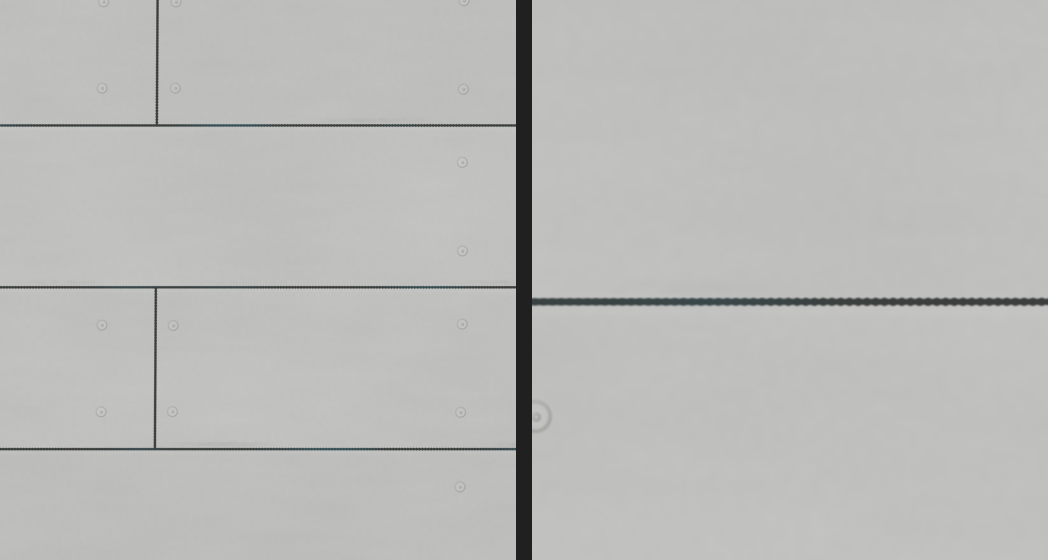
Left: the whole. Right: its middle third, enlarged.
A Shadertoy shader for this texture:

```glsl
const float ROW_HEIGHT = 0.289;
const float FIRST_SEAM = 0.198;
const float JOINT_X = 0.2775;
const float LEAN = 0.006;
const float SEAM_HALF_WIDTH = 0.0021;
const float SEAM_SOFTNESS = 0.0011;
const float TOOTH_PERIOD = 0.0052;
const float TOOTH_DEPTH = 0.0005;
const vec3 BOLT_COLUMNS = vec3(0.1803, 0.3095, 0.8235);
const vec2 BOLT_HEIGHTS = vec2(0.066, 0.222);
const float BOLT_RADIUS = 0.0088;
const float MOTTLE = 0.016;
const float GRAIN = 0.008;
const float ROW_FADE = 0.004;
const vec3 PANEL = vec3(0.753, 0.754, 0.749);
const vec3 SEAM_GREY = vec3(0.23, 0.245, 0.24);
const vec3 SEAM_TEAL = vec3(0.22, 0.32, 0.34);
const vec3 BOLT_SHADE = vec3(0.58, 0.59, 0.56);

vec2 hash2(vec2 p) {
    vec3 h = fract(p.xyx * vec3(0.1031, 0.103, 0.0973));
    h += dot(h, h.yzx + 33.33);
    return fract((h.xx + h.yz) * h.zy);
}

float corner(vec2 cell, vec2 offset) {
    return dot(hash2(cell) * 2.0 - 1.0, offset);
}

float gradientNoise(vec2 p) {
    vec2 i = floor(p), f = fract(p);
    vec2 u = f * f * f * (f * (f * 6.0 - 15.0) + 10.0);
    vec2 e = vec2(0.0, 1.0);
    return mix(mix(corner(i, f), corner(i + e.yx, f - e.yx), u.x),
               mix(corner(i + e.xy, f - e.xy), corner(i + 1.0, f - 1.0), u.x), u.y);
}

float fbm(vec2 p) {
    float sum = 0.0, gain = 1.0;
    for (int i = 0; i < 4; i++) {
        sum += gain * gradientNoise(p);
        p = p * 2.03 + 17.3;
        gain *= 0.5;
    }
    return sum;
}

// Coverage of a soft-edged groove running along one axis
float groove(float across, float along, float px) {
    float wear = 0.5 + gradientNoise(vec2(along * 5.0, 3.7));
    float tooth = TOOTH_DEPTH * wear * sin(6.28318 * along / TOOTH_PERIOD);
    float soft = max(SEAM_SOFTNESS, 0.8 * px);
    return 1.0 - smoothstep(-soft, soft, abs(across) - SEAM_HALF_WIDTH - tooth);
}

float ring(float d, float radius, float width) {
    return 1.0 - smoothstep(0.0, width, abs(d - radius));
}

void mainImage(out vec4 fragColor, in vec2 fragCoord) {
    float px = 1.0 / iResolution.y;
    vec2 p = fragCoord * px;
    float x = p.x - LEAN * (p.y - 0.35);

    float rowCoord = (p.y - FIRST_SEAM) / ROW_HEIGHT;
    float row = floor(rowCoord);
    float above = fract(rowCoord) * ROW_HEIGHT;
    float toSeam = above - ROW_HEIGHT * step(0.5 * ROW_HEIGHT, above);
    bool splitRow = mod(row, 2.0) < 0.5;

    // Cement surface: broad mottling, faint streaks and fine grain
    float tone = MOTTLE * fbm(p * vec2(3.0, 5.0) + row * 7.1);
    tone += 0.5 * MOTTLE * gradientNoise(vec2(p.x * 9.0, p.y * 38.0));
    tone += GRAIN * gradientNoise(p * 110.0);
    tone -= ROW_FADE * (row - 0.7) * (row - 0.7);
    vec3 color = PANEL + tone;

    // Smudges over each seam and a pale lip below it
    float patchy = smoothstep(0.0, 0.35, gradientNoise(vec2(x * 4.0 + 2.0, row * 3.7 + 0.4)));
    float smudge = smoothstep(0.003, 0.007, above) * (1.0 - smoothstep(0.009, 0.016, above));
    color -= 0.05 * smudge * patchy * (0.7 + gradientNoise(p * vec2(60.0, 120.0)));
    color += 0.015 * exp(-abs(toSeam + 0.006) / 0.003);

    // Bolts: pairs in every row at the right, in split rows at all columns
    float edge = max(0.0022, 1.3 * px);
    for (int c = 0; c < 3; c++) {
        if (c < 2 && !splitRow) continue;
        for (int h = 0; h < 2; h++) {
            vec2 seed = vec2(float(c) + 3.0, row * 2.0 + float(h) + 9.0);
            vec2 jitter = (hash2(seed) - 0.5) * 0.003;
            vec2 q = vec2(x - BOLT_COLUMNS[c], above - BOLT_HEIGHTS[h]) - jitter;
            float d = length(q);
            float lit = 0.75 + 0.25 * dot(q, vec2(0.7, -0.7)) / max(d, 0.001);
            color += 0.02 * (1.0 - smoothstep(0.5, 1.0, d / BOLT_RADIUS));
            color = mix(color, BOLT_SHADE, 0.55 * lit * ring(d, BOLT_RADIUS, edge));
            float dimple = ring(length(q - vec2(0.0006, -0.0004)), 0.0018, edge);
            color = mix(color, BOLT_SHADE, 0.6 * lit * dimple);
        }
    }

    // Open joints between the panels
    float seam = groove(toSeam, x, px);
    float joint = splitRow ? groove(x - JOINT_X, p.y, px) : 0.0;
    float teal = smoothstep(-0.1, 0.4, gradientNoise(vec2(x * 6.0, floor(rowCoord + 0.5) * 2.3 + 0.6)));
    color = mix(color, mix(SEAM_GREY, SEAM_TEAL, teal), seam);
    color = mix(color, SEAM_GREY, joint);

    fragColor = vec4(clamp(color, 0.0, 1.0), 1.0);
}
```
